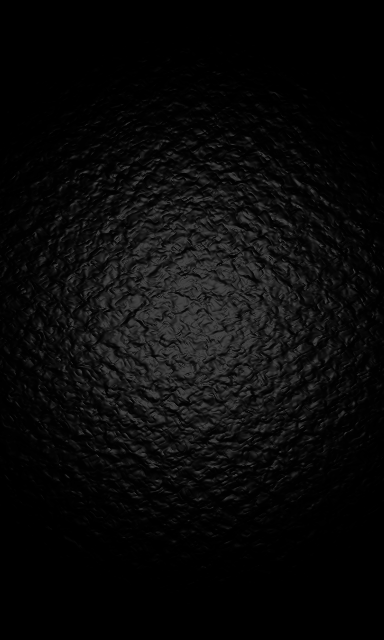
Write a WebGL 2 fragment shader that draws this texture.

```glsl
#version 300 es
precision highp float;
// Dark, wrinkled, embossed surface lit by one soft lamp near the centre.
// A height field of noise and a diagonal lattice gives slopes; each facet
// glints when its slope turns the lamp's reflection toward the viewer.

uniform vec2 u_resolution;
out vec4 fragColor;

float hash(vec2 cell) {
    return fract(sin(dot(cell, vec2(127.1, 311.7))) * 43758.5453);
}

float noise(vec2 p) {
    vec2 cell = floor(p), f = fract(p);
    vec2 w = f * f * f * (f * (f * 6.0 - 15.0) + 10.0);
    float low = mix(hash(cell), hash(cell + vec2(1, 0)), w.x);
    float high = mix(hash(cell + vec2(0, 1)), hash(cell + vec2(1, 1)), w.x);
    return mix(low, high, w.y);
}

// Turned lattices keep the octaves from lining up.
vec2 turn(vec2 p, float angle) {
    float c = cos(angle), s = sin(angle);
    return vec2(c * p.x - s * p.y, s * p.x + c * p.y);
}

float surfaceHeight(vec2 p) {
    // Gentle warp bends the wrinkles.
    vec2 q = p + 0.005 * (vec2(noise(p * 70.0), noise(p * 70.0 + 37.0)) - 0.5);

    // Two crossing sets of diagonal ridges
    float rising = 6.2832 * (q.x * 21.0 - q.y * 27.0);
    float falling = 6.2832 * (q.x * 21.0 + q.y * 27.0);
    float height = 0.00019 * (sin(rising) + sin(falling));

    // Wrinkles, slightly wider than tall, then fine grain
    vec2 grain = q * vec2(0.88, 1.1);
    height += 0.00105 * noise(turn(grain, 0.65) * 96.0 + 11.0);
    height += 0.00038 * abs(noise(turn(grain, -0.6) * 145.0 + 53.0) * 2.0 - 1.0);
    height += 0.00038 * noise(turn(grain, 1.1) * 215.0 + 91.0);
    return height;
}

void main() {
    vec2 p = (gl_FragCoord.xy - vec2(0.505, 0.508) * u_resolution) / u_resolution.y;

    // Slope by central differences
    vec2 e = vec2(0.001, 0.0);
    vec2 slope = vec2(surfaceHeight(p + e.xy) - surfaceHeight(p - e.xy),
                      surfaceHeight(p + e.yx) - surfaceHeight(p - e.yx)) / (2.0 * e.x);

    // Facets leaning toward the lamp catch its light.
    vec2 miss = slope - p * vec2(0.97, 0.93);
    float glint = exp(-dot(miss, miss) / 0.026);

    // Light fades out toward the far ends.
    float falloff = 1.0 - smoothstep(0.24, 0.47, length(p));
    float light = 0.255 * glint * falloff + 0.012 * exp(-dot(p, p) / 0.05);

    fragColor = vec4(vec3(light), 1.0);
}
```
